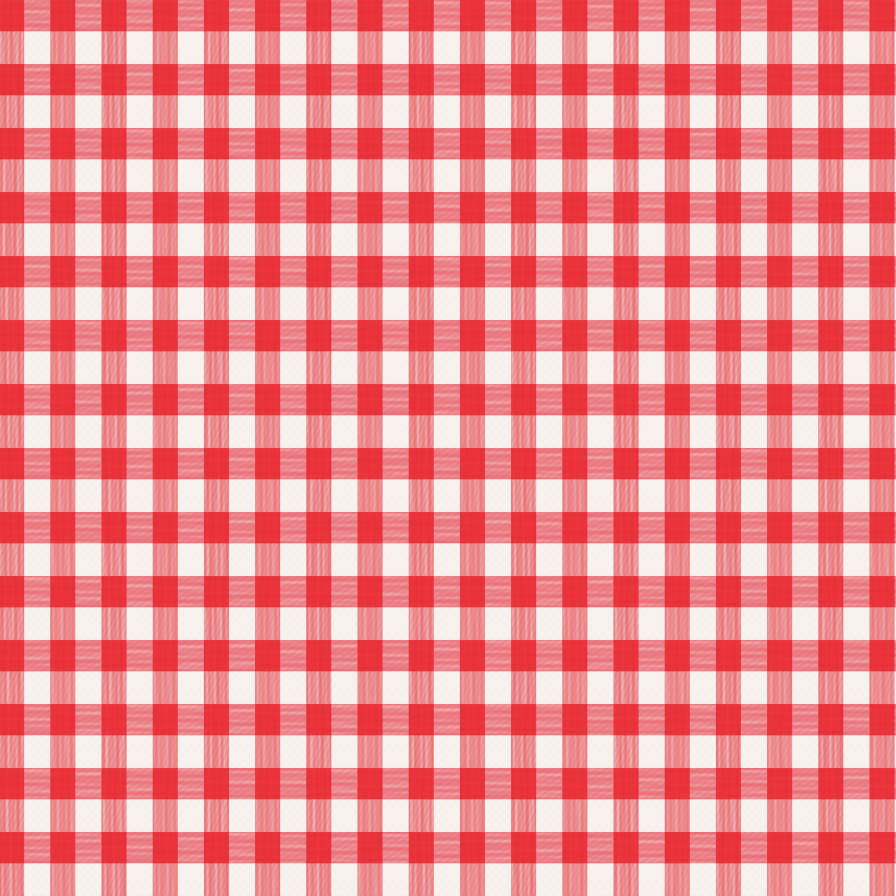
This pattern is drawn by a WebGL 1 fragment shader. Its source:

```glsl
precision highp float;
uniform vec2 u_resolution;

float hash(vec2 p) {
  return fract(sin(dot(p, vec2(41.3, 289.1))) * 4375.5);
}

// Distance from the centre line of the nearest stripe, in repeats
vec2 stripeDistance(vec2 grid) {
  return abs(fract(grid + 0.255) - 0.5);
}

// Brushed threads: layered sines across the stripe, bending slowly along it
float threads(float across, float along, float seed) {
  float phase = seed * 6.283;
  float bend = 0.5 * sin(along * 5.0 + phase);
  float streak = 0.45 * sin(across * 44.0 + phase + bend);
  streak += 0.35 * sin(across * 73.0 + phase * 2.3 - bend);
  streak += 0.25 * sin(across * 21.0 + phase * 3.7);
  return streak + 0.18 * sin(along * 39.0 + across * 67.0 + phase);
}

// Positive streaks fade toward white, negative ones toward red
vec3 tint(vec3 base, float streak) {
  vec3 pale = mix(base, vec3(0.94, 0.78, 0.78), clamp(streak, 0.0, 1.0) * 0.65);
  return mix(pale, vec3(0.90, 0.30, 0.33), clamp(-streak, 0.0, 1.0) * 0.4);
}

void main() {
  vec2 uv = gl_FragCoord.xy / u_resolution;
  vec2 repeats = vec2(17.5, 14.0);
  vec2 grid = vec2(uv.x, 1.0 - uv.y) * repeats + vec2(0.018, 0.0);
  vec2 cell = floor(grid);
  vec2 local = fract(grid);

  // Stripe coverage and the darker selvedge along each side
  vec2 soft = 0.65 * repeats / u_resolution;
  vec2 d = stripeDistance(grid);
  vec2 stripe = 1.0 - smoothstep(0.245 - soft, 0.245 + soft, d);
  vec2 edge = smoothstep(vec2(0.205), vec2(0.245), d);

  // Every second column is more strongly streaked
  float contrast = mix(1.0, 0.65, mod(cell.x, 2.0));
  float warp = threads(local.x, local.y, hash(cell)) * contrast;
  float weft = threads(local.y, local.x, hash(cell + 17.0)) * 0.75;

  vec3 upright = tint(vec3(0.925, 0.54, 0.55), warp - 0.3 * edge.x);
  vec3 level = tint(vec3(0.925, 0.50, 0.53), weft - 0.3 * edge.y);
  vec3 red = vec3(0.915, 0.20, 0.23) + 0.01 * (warp + weft);
  vec3 white = vec3(0.97, 0.945, 0.935);
  white += 0.006 * sin(grid.x * 39.0) * sin(grid.y * 43.0);

  // Two crossing stripes make the solid squares
  vec3 bare = mix(white, upright, stripe.x);
  vec3 crossed = mix(level, red, stripe.x);
  gl_FragColor = vec4(mix(bare, crossed, stripe.y), 1.0);
}
```
